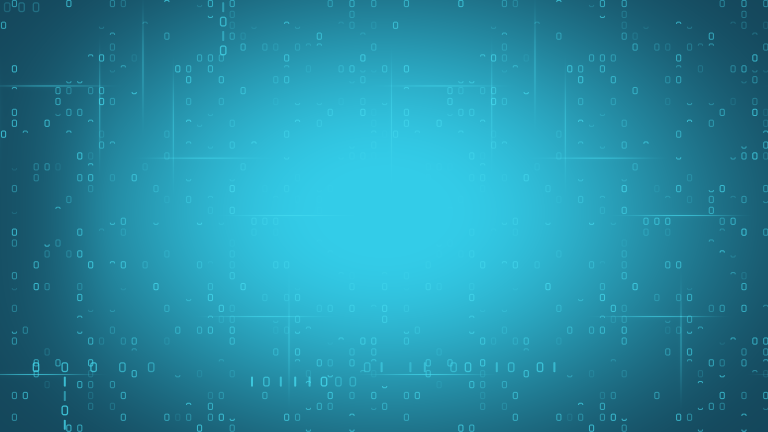
Write a Shadertoy shader that draws this background.

```glsl
// Teal radial glow with scattered binary digits and thin crossing light streaks.

const vec3 GLOW = vec3(0.20, 0.80, 0.91);
const vec3 DEEP = vec3(0.08, 0.28, 0.36);
const vec3 INK = vec3(0.27, 0.86, 0.94);
const float TILE = 0.9074;          // horizontal repeat of the pattern
const float TILE_COLUMNS = 36.0;    // small digit columns in one tile
const float BIG_ROWS = 30.0;        // large digit rows on the canvas

// Streak centres inside the first tile
const vec2 ACROSS[5] = vec2[5](vec2(0.116, 0.801), vec2(0.475, 0.634),
    vec2(0.667, 0.501), vec2(0.618, 0.267), vec2(0.081, 0.133));
const vec2 UPRIGHT[5] = vec2[5](vec2(0.231, 0.752), vec2(0.331, 0.850),
    vec2(0.401, 0.706), vec2(0.669, 0.213), vec2(0.906, 0.727));

float hash(vec2 p) {
    vec3 q = fract(p.xyx * 0.1031);
    q += dot(q, q.yzx + 33.33);
    return fract((q.x + q.y) * q.z);
}

float roundBox(vec2 p, vec2 size, float radius) {
    vec2 d = abs(p) - size + radius;
    return length(max(d, 0.0)) + min(max(d.x, d.y), 0.0) - radius;
}

float stroke(float dist, float halfWidth, float pixel) {
    return clamp(0.5 + (halfWidth - abs(dist)) / pixel, 0.0, 1.0);
}

float between(float v, float low, float high) {
    return step(low, v) * step(v, high);
}

// Streak along x that fades towards both ends
float streak(vec2 offset, float pixel) {
    float fade = 1.0 - smoothstep(0.0, 0.175, abs(offset.x));
    float halo = 0.12 * exp(-abs(offset.y) * 250.0);
    return fade * (stroke(offset.y, 0.0009, pixel) + halo);
}

vec2 wrapTile(vec2 offset) {
    offset.x -= TILE * round(offset.x / TILE);
    return offset;
}

float streaks(vec2 p, float pixel) {
    float sum = 0.0;
    for (int i = 0; i < 5; i++) {
        sum += streak(wrapTile(p - ACROSS[i]), pixel);
        sum += 0.8 * streak(wrapTile(p - UPRIGHT[i]).yx, pixel);
    }
    return min(sum, 1.0);
}

// Sparse small zeros, some cut to a half arc
float smallDigits(vec2 p, float pixel) {
    float pitch = TILE / TILE_COLUMNS;
    vec2 grid = (p + vec2(0.0044, 0.0037)) / pitch;
    vec2 cell = floor(grid);
    vec2 local = (fract(grid) - 0.5) * pitch;
    cell.x = mod(cell.x, TILE_COLUMNS);

    float density = mix(0.10, 0.34, hash(vec2(cell.x, 71.0)));
    float shown = step(hash(cell + 5.0), density);
    float strength = mix(0.12, 0.75, hash(cell + 43.0));
    float kind = hash(cell + 91.0);
    float side = kind < 0.15 ? 1.0 : -1.0;
    float cut = kind < 0.30 ? smoothstep(0.0, pixel, local.y * side - 0.002) : 1.0;
    float zero = stroke(roundBox(local, vec2(0.0048, 0.0072), 0.0032), 0.0012, pixel);
    return shown * strength * cut * zero;
}

// Larger zeros and ones arranged in a few rows and columns
float largeDigits(vec2 p, float pixel) {
    vec2 grid = p * BIG_ROWS;
    vec2 cell = floor(grid);
    vec2 local = (fract(grid) - 0.5) / BIG_ROWS;

    float leftRun = between(cell.x, 2.0, 11.0) * step(mod(cell.x, 2.0), 0.5);
    float rightRun = between(cell.x, 25.0, 38.0) * step(0.5, mod(cell.x, 3.0));
    float shown = between(cell.y, 4.0, 4.0) * (leftRun + rightRun);
    shown += between(cell.y, 3.0, 3.0) * between(cell.x, 17.0, 24.0);
    shown += between(cell.x, 4.0, 4.0) * between(cell.y, 0.0, 3.0);
    shown += between(cell.x, 15.0, 15.0) * between(cell.y, 26.0, 29.0);
    shown += 0.4 * between(cell.y, 29.0, 29.0) * between(cell.x, 0.0, 2.0);

    float isOne = step(0.6, hash(cell + 17.0));
    float width = mix(0.0062, 0.0008, isOne);
    float digit = stroke(roundBox(local, vec2(width, 0.0100), width * 0.7), 0.0015, pixel);
    return shown * digit * mix(0.4, 0.85, hash(cell + 29.0));
}

void mainImage(out vec4 fragColor, in vec2 fragCoord) {
    float pixel = 1.0 / iResolution.y;
    vec2 p = fragCoord * pixel;
    vec2 centred = p - vec2(0.5 * iResolution.x * pixel, 0.51);

    // Wide elliptical glow with a darker left edge
    float radius = length(centred * vec2(0.82, 1.22));
    float shade = smoothstep(0.10, 0.95, radius);
    float leftDark = (1.0 - smoothstep(0.0, 0.28, p.x)) * exp(-6.0 * centred.y * centred.y);
    shade = mix(shade, 1.0, 0.6 * leftDark);
    vec3 color = mix(GLOW, DEEP, shade);

    // Digits thin out towards the bright centre
    float clearing = smoothstep(0.06, 0.32, radius);
    color = mix(color, INK, smallDigits(p, pixel) * clearing);
    color = mix(color, INK, largeDigits(p, pixel));
    color = mix(color, INK, 0.7 * streaks(p, pixel));
    fragColor = vec4(color, 1.0);
}
```
